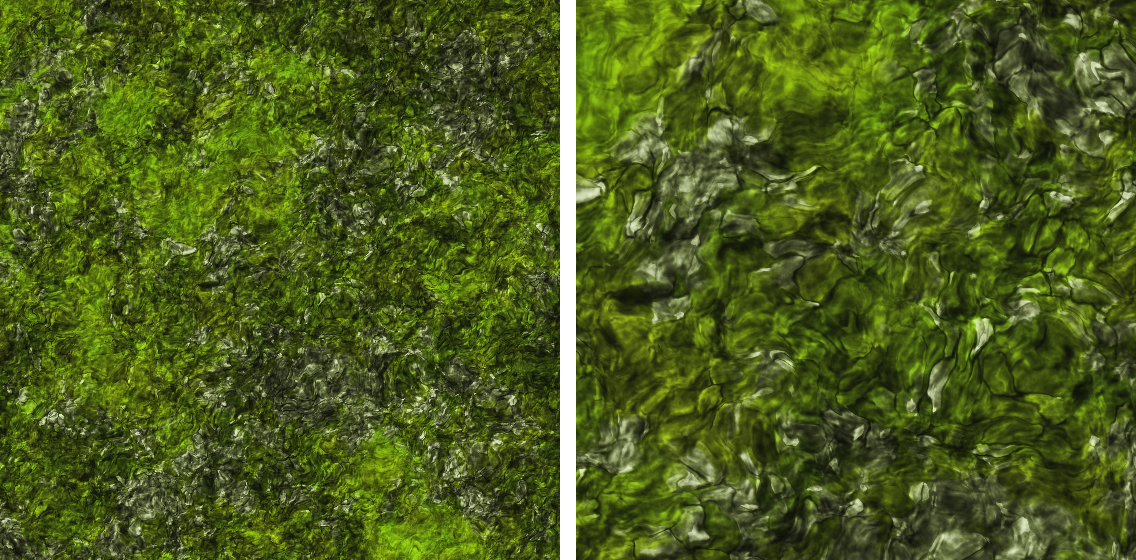
Left, the full canvas; right, a detail of the centre.
Write a WebGL 1 fragment shader that draws this texture.

```glsl
precision highp float;

uniform vec2 u_resolution;

#define PATCH_SCALE 6.0
#define CLUMP_SCALE 24.0
#define FLAKE_SCALE 58.0
#define CRUMB_SCALE 135.0
#define WARP 0.05
#define FRAY 0.012
#define RELIEF 8.5
#define CONTRAST 0.39
#define BRIGHTNESS 0.385
#define CRACK_DEPTH 0.5
#define ROCK_LEVEL 0.62

vec2 hash2(vec2 p) {
  vec3 q = fract(p.xyx * vec3(0.1031, 0.1030, 0.0973));
  q += dot(q, q.yzx + 33.33);
  return fract((q.xx + q.yz) * q.zy);
}

float noise(vec2 p) {
  vec2 cell = floor(p);
  vec2 f = fract(p);
  f = f * f * (3.0 - 2.0 * f);
  float low = mix(hash2(cell).x, hash2(cell + vec2(1.0, 0.0)).x, f.x);
  float high = mix(hash2(cell + vec2(0.0, 1.0)).x, hash2(cell + 1.0).x, f.x);
  return mix(low, high, f.y);
}

// Octaves of noise, normalised to 0..1
float fbm(vec2 p) {
  float sum = 0.0;
  float total = 0.0;
  float amplitude = 1.0;
  for (int i = 0; i < 4; i++) {
    sum += amplitude * noise(p);
    total += amplitude;
    amplitude *= 0.58;
    p = mat2(1.6, 1.2, -1.2, 1.6) * p + 17.3;
  }
  return sum / total;
}

// Stretched, randomly turned cells: x = distance to the rim, y = random tone
vec2 flakes(vec2 p) {
  vec2 cell = floor(p);
  float nearest = 8.0;
  float second = 8.0;
  float tone = 0.0;
  for (int j = -1; j <= 1; j++) {
    for (int i = -1; i <= 1; i++) {
      vec2 id = cell + vec2(float(i), float(j));
      vec2 axis = normalize(hash2(id + 71.0) - 0.5 + 0.001);
      vec2 d = id + hash2(id) - p;
      float dist = length(vec2(dot(d, axis) * 0.75, dot(d, vec2(-axis.y, axis.x)) * 1.3));
      if (dist < nearest) {
        second = nearest;
        nearest = dist;
        tone = hash2(id + 29.0).x;
      } else {
        second = min(second, dist);
      }
    }
  }
  return vec2(second - nearest, tone);
}

// x = height, y = flake body, z = flake tone, w = crumb tone
vec4 surface(vec2 p) {
  // Fine fraying breaks up the flake outlines
  vec2 frayed = p + FRAY * (vec2(fbm(p * 75.0), fbm(p * 75.0 + 31.0)) - 0.5);
  vec2 flake = flakes(frayed * FLAKE_SCALE);
  vec2 crumb = flakes(frayed * CRUMB_SCALE + 9.0);
  float flakeBody = smoothstep(0.0, 0.2, flake.x);
  float crumbBody = smoothstep(0.0, 0.3, crumb.x);
  float height = fbm(p * 55.0) + 0.06 * flakeBody * flake.y + 0.05 * crumbBody * crumb.y;
  return vec4(height, flakeBody, (flake.y - 0.5) * flakeBody, (crumb.y - 0.5) * crumbBody);
}

void main() {
  vec2 uv = gl_FragCoord.xy / min(u_resolution.x, u_resolution.y);

  // Curl the ground so that flakes become ragged
  vec2 bend = vec2(fbm(uv * 14.0), fbm(uv * 14.0 + 50.0)) - 0.5;
  vec2 p = uv + WARP * bend;

  // Broad moss cushions and bare stony ground
  float cushion = fbm(p * PATCH_SCALE + 3.0) - 0.5;
  float clump = fbm(p * CLUMP_SCALE + 80.0) - 0.5;
  float soft = smoothstep(0.04, 0.24, cushion + 0.5 * clump);

  // Relief lit from the upper left
  vec4 ground = surface(p);
  float slope = ground.x - surface(p + vec2(-0.0017, 0.0019)).x;
  float grain = fbm(uv * 150.0) - 0.5;

  // Small scattered stones, thicker in loose groups
  float stony = 0.5 + 0.65 * (fbm(p * 7.0 + 140.0) - 0.5) + 0.55 * (fbm(p * 32.0 + 60.0) - 0.5);
  stony += 0.25 * ground.z + 0.15 * ground.w - 0.4 * cushion;
  float rock = smoothstep(ROCK_LEVEL - 0.08, ROCK_LEVEL + 0.08, stony) * (1.0 - soft);

  // Gather all light and dark variation into one tone
  float detail = RELIEF * slope + 1.1 * ground.z + 1.0 * ground.w + 3.4 * grain;
  float tone = 3.1 * cushion + 2.6 * clump + detail * mix(1.0, 0.65, soft);
  tone += rock * (0.1 + 0.15 * detail + 0.8 * smoothstep(0.3, 0.48, ground.w));
  float light = BRIGHTNESS * exp(CONTRAST * tone);

  // Broken cracks and scattered hollows
  float broken = smoothstep(0.42, 0.62, fbm(p * 48.0 + 20.0));
  float hollow = 1.0 - smoothstep(0.28, 0.44, fbm(p * 62.0 + 110.0));
  float shade = max((1.0 - ground.y) * broken, hollow);
  light *= 1.0 - CRACK_DEPTH * shade * mix(1.0, 0.4, soft);
  light = min(light, 0.55 + 0.4 * (1.0 - exp(-max(light - 0.55, 0.0) / 0.4)));

  // Olive to vivid green moss, pale grey stone
  float hue = noise(p * 30.0 + 200.0) - 0.5;
  vec3 mossTint = vec3(0.79 + 0.14 * hue - 0.04 * soft, 1.0, 0.09 - 0.04 * soft);
  vec3 moss = light * mossTint + vec3(0.0, 0.0, 0.03);
  vec3 stone = light * mix(vec3(0.90, 1.0, 0.56), vec3(0.95, 1.0, 0.82), smoothstep(0.4, 0.9, light));
  gl_FragColor = vec4(mix(moss, stone, rock), 1.0);
}
```
